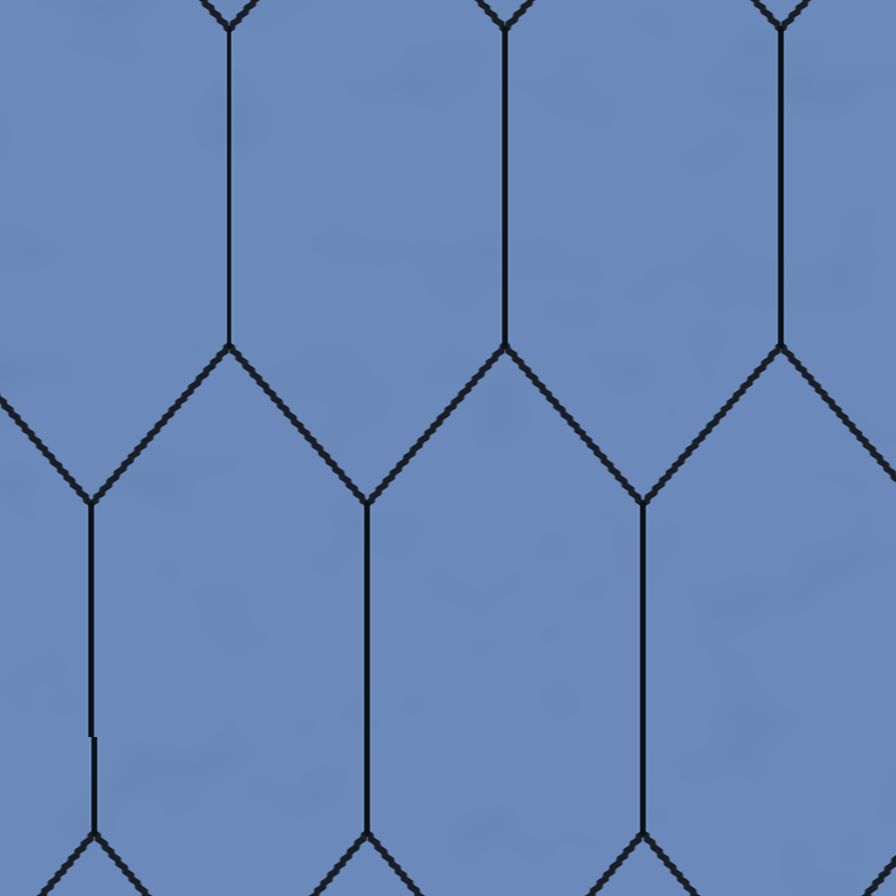
This pattern is drawn by a Shadertoy shader. Its source:

```glsl
// Tall hexagonal tiles in flat blue, split by thin dark seams with small flaws.

const vec3 TILE_COLOR = vec3(0.420, 0.543, 0.732);
const vec3 UPRIGHT_COLOR = vec3(0.045, 0.058, 0.085);
const vec3 SLANT_COLOR = vec3(0.095, 0.115, 0.150);

const float COLUMN_PITCH = 0.3079;  // width of a tile
const float ROW_PITCH = 0.5208;     // height from one row to the next
const float ROW_STRETCH = 0.0177;   // rows grow slightly down the canvas
const float SLANT_SHARE = 0.33;     // part of a row taken by the zigzag
const vec2 FIRST_SEAM = vec2(0.2557, 0.0326);  // from the upper left

const float UPRIGHT_WIDTH = 0.0064;
const float THIN_WIDTH = 0.0046;
const float SLANT_WIDTH = 0.0076;
const float EDGE_SOFTNESS = 0.0014;
const float HALO_STRENGTH = 0.035;

const float TOOTH_PITCH = 0.0088;   // ragged edge of the slanted seams
const float TOOTH_DEPTH = 0.0009;
const vec2 JOG_START = vec2(0.25, 1.477);  // column limit, row position
const float JOG_SHIFT = 0.0035;
const vec2 THIN_LIMIT = vec2(0.40, 0.67);  // column limit, row position
const float MOTTLE_STRENGTH = 0.022;

vec2 hashGradient(vec2 cell) {
    vec2 k = vec2(dot(cell, vec2(127.1, 311.7)), dot(cell, vec2(269.5, 183.3)));
    return 2.0 * fract(sin(k) * 43758.5) - 1.0;
}

float gradientNoise(vec2 p) {
    vec2 cell = floor(p);
    vec2 f = p - cell;
    vec2 blend = f * f * f * (f * (f * 6.0 - 15.0) + 10.0);
    float a = dot(hashGradient(cell), f);
    float b = dot(hashGradient(cell + vec2(1, 0)), f - vec2(1, 0));
    float c = dot(hashGradient(cell + vec2(0, 1)), f - vec2(0, 1));
    float d = dot(hashGradient(cell + vec2(1, 1)), f - vec2(1, 1));
    return mix(mix(a, b, blend.x), mix(c, d, blend.x), blend.y);
}

float segmentDistance(vec2 p, vec2 a, vec2 b) {
    vec2 ab = b - a;
    return length(p - a - ab * clamp(dot(p - a, ab) / dot(ab, ab), 0.0, 1.0));
}

float lineMask(float dist, float width, float softness) {
    return 1.0 - smoothstep(-softness, softness, dist - 0.5 * width);
}

void mainImage(out vec4 fragColor, in vec2 fragCoord) {
    vec2 p = fragCoord / iResolution.y;
    p.y = 1.0 - p.y;
    float softness = max(EDGE_SOFTNESS, 0.7 / iResolution.y);

    // Row position, counted downward
    float t = (p.y - FIRST_SEAM.y) / ROW_PITCH;
    float v = t * (1.0 - ROW_STRETCH * t);

    // Flaws: one thin upright and one broken upright
    bool isThin = p.x < THIN_LIMIT.x && v < THIN_LIMIT.y;
    float uprightWidth = isThin ? THIN_WIDTH : UPRIGHT_WIDTH;
    bool isJogged = p.x < JOG_START.x && v > JOG_START.y;
    float x = p.x - (isJogged ? JOG_SHIFT : 0.0);

    // Fold into one half tile, centred on the zigzag of its row
    float rowPos = v + 0.5 * SLANT_SHARE - 0.5;
    float row = floor(rowPos);
    float halfPitch = 0.5 * COLUMN_PITCH;
    float column = (x - FIRST_SEAM.x + row * halfPitch) / COLUMN_PITCH;
    vec2 q = vec2(abs(column - round(column)) * COLUMN_PITCH,
                  (rowPos - row - 0.5) * ROW_PITCH);

    // Uprights above and below, joined by one slanted seam
    float halfSlant = 0.5 * SLANT_SHARE * ROW_PITCH;
    vec2 peak = vec2(0.0, -halfSlant);
    vec2 valley = vec2(halfPitch, halfSlant);
    float upright = min(segmentDistance(q, peak, peak - vec2(0.0, ROW_PITCH)),
                        segmentDistance(q, valley, valley + vec2(0.0, ROW_PITCH)));
    float slant = segmentDistance(q, peak, valley);
    float teeth = sin(6.2832 * p.y / TOOTH_PITCH + 2.0 * gradientNoise(p * 40.0));
    slant += TOOTH_DEPTH * teeth;

    // Faint broad stains on the tiles
    float stain = gradientNoise(p * vec2(7.0, 9.0) + 3.7)
                + 0.5 * gradientNoise(p * vec2(17.0, 23.0));
    vec3 color = TILE_COLOR - MOTTLE_STRENGTH * max(stain, 0.0);

    // Pale rim beside the uprights, then the seams
    color += HALO_STRENGTH * lineMask(upright, uprightWidth + 0.005, softness);
    color = mix(color, SLANT_COLOR, lineMask(slant, SLANT_WIDTH, softness));
    color = mix(color, UPRIGHT_COLOR, lineMask(upright, uprightWidth, softness));

    fragColor = vec4(color, 1.0);
}
```
